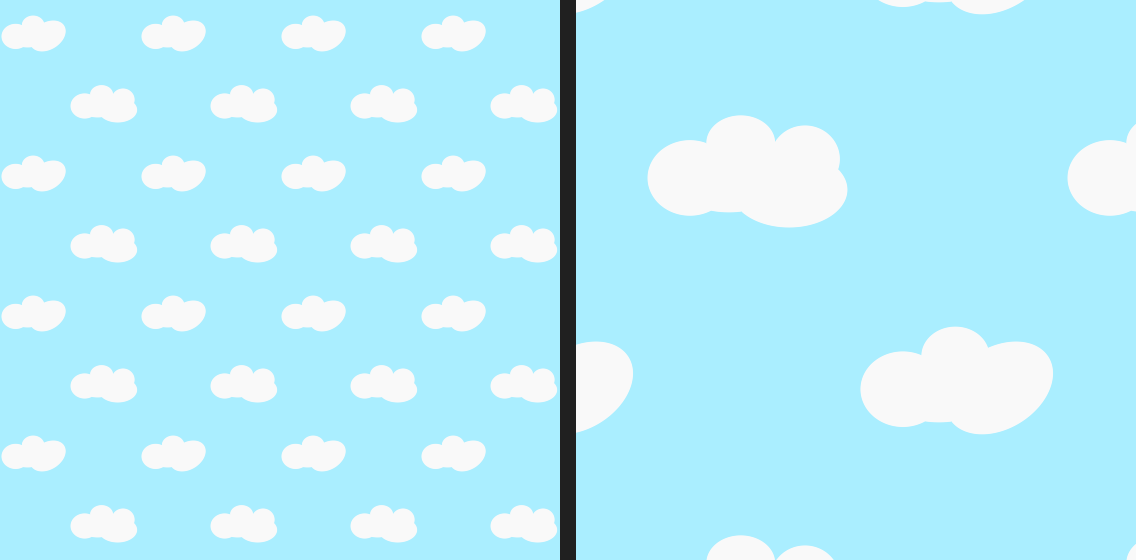
Left, the full canvas; right, a detail of the centre.
This pattern is drawn by a WebGL 2 fragment shader. Its source:

```glsl
#version 300 es
precision highp float;
// Flat white clouds on a pale blue sky, four repeats across and down.
// Each repeat holds two cloud shapes, the second half a cell along and down;
// a cloud is the union of a few ellipse distance fields.

uniform vec2 u_resolution;
out vec4 fragColor;

const float REPEATS = 4.0;
const float CELL_UNITS = 100.0; // cloud shapes are measured in percent of a cell
const vec3 SKY = vec3(0.667, 0.933, 1.0);
const vec3 CLOUD = vec3(0.977);
const vec2 FIRST_CENTRE = vec2(0.2396, 0.757);

// Approximate signed distance to an axis-aligned ellipse
float ellipse(vec2 p, vec2 centre, vec2 radii) {
    vec2 q = (p - centre) / radii;
    float k = length(q);
    return k * (k - 1.0) / max(length(q / radii), 1e-4);
}

// Ellipse turned counterclockwise by an angle in radians
float tiltedEllipse(vec2 p, vec2 centre, vec2 radii, float angle) {
    float c = cos(angle), s = sin(angle);
    vec2 d = p - centre;
    return ellipse(vec2(c * d.x + s * d.y, c * d.y - s * d.x), vec2(0.0), radii);
}

// Body shared by both clouds: fills the gap between the lobes
float core(vec2 p) {
    return ellipse(p, vec2(-4.2, -1.4), vec2(13.9, 8.2));
}

// Cloud with three lobes, the right one large and tilted
float threeLobeCloud(vec2 p) {
    float left = ellipse(p, vec2(-12.8, -1.7), vec2(10.1, 9.0));
    float top = ellipse(p, vec2(-0.3, 6.2), vec2(8.1, 7.0));
    float right = tiltedEllipse(p, vec2(10.1, -1.4), vec2(13.9, 9.7), 0.56);
    return min(min(core(p), left), min(top, right));
}

// Cloud with four lobes, two of them stacked on the right
float fourLobeCloud(vec2 p) {
    float left = ellipse(p, vec2(-13.5, -1.4), vec2(10.1, 9.0));
    float top = ellipse(p, vec2(-1.4, 6.9), vec2(8.2, 6.6));
    float upperRight = ellipse(p, vec2(13.9, 3.1), vec2(8.3, 8.0));
    float lowerRight = ellipse(p, vec2(10.1, -4.2), vec2(13.9, 9.0));
    return min(min(core(p), left), min(top, min(upperRight, lowerRight)));
}

// Wrapped coordinates around a centre given in cell units
vec2 repeatAround(vec2 cell, vec2 centre) {
    return (fract(cell - centre + 0.5) - 0.5) * CELL_UNITS;
}

void main() {
    vec2 cell = gl_FragCoord.xy / u_resolution * REPEATS;
    float pixel = REPEATS * CELL_UNITS / min(u_resolution.x, u_resolution.y);

    float first = threeLobeCloud(repeatAround(cell, FIRST_CENTRE));
    float second = fourLobeCloud(repeatAround(cell, FIRST_CENTRE + 0.5));
    float edge = min(first, second);

    // Blend over about one pixel
    float cover = 1.0 - smoothstep(-0.6 * pixel, 0.6 * pixel, edge);
    fragColor = vec4(mix(SKY, CLOUD, cover), 1.0);
}
```
